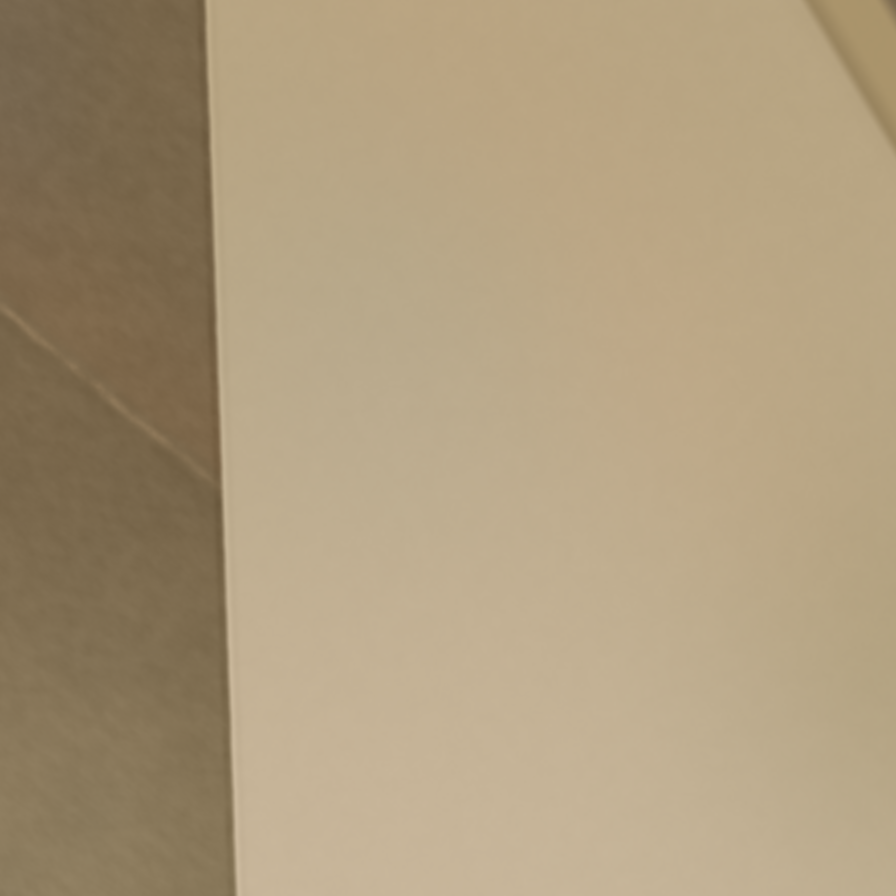
This texture is drawn by a WebGL 1 fragment shader. Its source:

```glsl
precision highp float;
uniform vec2 u_resolution;

float hash(vec2 p) {
  vec3 q = fract(vec3(p.xyx) * 0.1031);
  q += dot(q, q.yzx + 33.33);
  return fract((q.x + q.y) * q.z);
}

float noise(vec2 p) {
  vec2 i = floor(p), f = fract(p);
  f = f * f * (3.0 - 2.0 * f);
  return mix(mix(hash(i), hash(i + vec2(1.0, 0.0)), f.x),
             mix(hash(i + vec2(0.0, 1.0)), hash(i + 1.0), f.x), f.y);
}

float fbm(vec2 p) {
  float sum = 0.0, amp = 0.5;
  for (int i = 0; i < 4; i++) {
    sum += amp * (noise(p) - 0.5);
    p = mat2(1.6, 1.2, -1.2, 1.6) * p + 7.3;
    amp *= 0.5;
  }
  return sum;
}

float bell(float x) {
  return exp(-x * x);
}

// Pale panel: lighter and pinker below, greyer at left, dim at lower right
vec3 palePanel(vec2 uv) {
  vec3 col = mix(vec3(0.782, 0.712, 0.605), vec3(0.720, 0.645, 0.510), smoothstep(-0.1, 1.0, uv.y));
  vec2 dim = (uv - vec2(1.06, 0.24)) / vec2(0.25, 0.32);
  col -= vec3(0.075, 0.060, 0.075) * exp(-dot(dim, dim));
  vec2 grey = (uv - vec2(0.42, 0.62)) / vec2(0.22, 0.25);
  col += vec3(-0.012, 0.0, 0.012) * exp(-dot(grey, grey));
  col += vec3(0.008, -0.001, -0.003) * bell((uv.x + 0.72 * uv.y - 1.2) / 0.17);
  col += vec3(0.004, -0.001, 0.002) * fbm(uv * 7.0);
  return col + 0.011 * fbm(uv * 65.0);
}

// Shaded panel: brown above, olive and lighter below, with a diagonal crease
vec3 shadedPanel(vec2 uv) {
  vec3 col = mix(vec3(0.555, 0.490, 0.373), vec3(0.470, 0.398, 0.290), smoothstep(-0.02, 0.55, uv.y));
  col -= 0.025 * smoothstep(0.10, 0.25, uv.x) * smoothstep(0.6, 0.1, uv.y);
  col += vec3(0.0, 0.006, 0.020) * smoothstep(0.16, 0.0, uv.x) * smoothstep(0.6, 0.9, uv.y);
  col += vec3(0.035, 0.028, 0.022) * fbm(uv * 11.0);

  // Short fibres slanting along the crease
  vec2 fibre = vec2(0.77 * uv.x - 0.64 * uv.y, 0.64 * uv.x + 0.77 * uv.y);
  col += 0.042 * fbm(fibre * vec2(60.0, 95.0));

  // The crease is soft and uneven, fading towards the boundary
  float crease = (uv.y - 0.659 + 0.83 * uv.x + 0.010 * fbm(uv * 22.0)) / 1.3;
  col += vec3(0.018, 0.004, 0.0) * smoothstep(0.0, 0.02, crease) * smoothstep(0.22, 0.03, crease);
  col -= 0.014 * bell((crease + 0.012) / 0.010);
  float strength = clamp(0.65 + 1.6 * fbm(uv * 40.0), 0.15, 1.0);
  strength *= 1.0 - 0.35 * smoothstep(0.10, 0.24, uv.x);
  return col + vec3(0.115, 0.095, 0.080) * strength * bell(crease / 0.0052);
}

void main() {
  vec2 uv = gl_FragCoord.xy / u_resolution;
  float pixel = 1.0 / min(u_resolution.x, u_resolution.y);

  // Near-vertical boundary with a dark groove and a faint bright rim
  float edge = uv.x - 0.264 + 0.035 * uv.y + 0.0012 * fbm(vec2(uv.y * 60.0, 2.0));
  vec3 shade = shadedPanel(uv);
  float wear = 0.75 + 0.9 * fbm(vec2(uv.y * 45.0, 9.0));
  shade -= 0.045 * wear * bell((edge + 0.006) / 0.004);
  vec3 pale = palePanel(uv);
  pale += 0.022 * bell((edge - 0.003) / 0.003);
  pale -= 0.014 * bell((edge - 0.009) / 0.004);
  vec3 col = mix(shade, pale, smoothstep(-0.0025 - pixel, 0.0025 + pixel, edge));

  // Upper right corner: soft shadow line, ochre strip and small dark tip
  float corner = (uv.x - 0.898 - 0.60 * (1.0 - uv.y)) * 0.86;
  vec3 strip = mix(vec3(0.590, 0.510, 0.365), vec3(0.665, 0.580, 0.420), smoothstep(0.0, 0.028, corner));
  strip = mix(strip, vec3(0.47, 0.40, 0.30), smoothstep(0.066, 0.088, corner));
  col -= 0.010 * smoothstep(-0.03, 0.0, corner);
  col = mix(col, strip, smoothstep(-0.006 - pixel, 0.006 + pixel, corner));

  // Fine paper grain
  col += 0.004 * (noise(uv * 220.0) - 0.5);
  gl_FragColor = vec4(col, 1.0);
}
```
